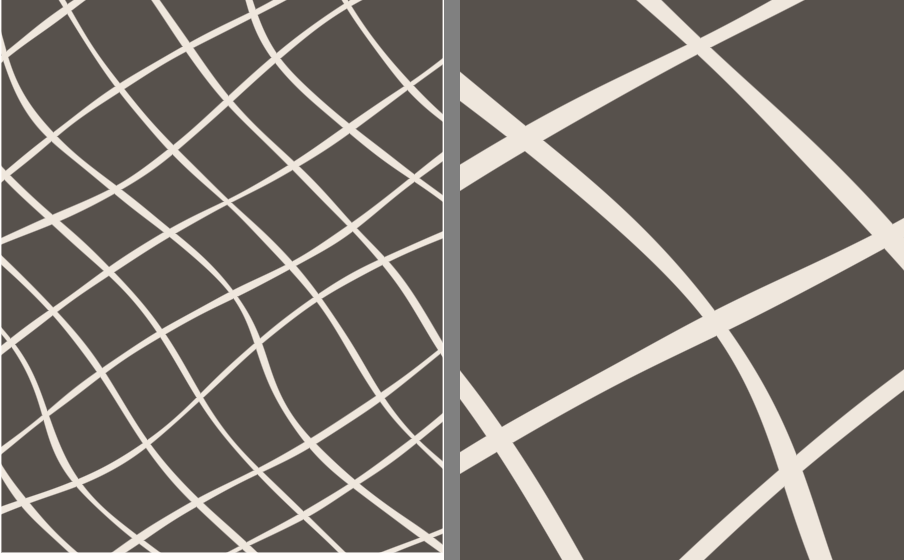
Left, the full canvas; right, a detail of the centre.
This pattern is drawn by a WebGL 2 fragment shader. Its source:

```glsl
#version 300 es
precision highp float;

uniform vec2 u_resolution;
out vec4 fragColor;

// Colours
const vec3 GROUND = vec3(0.342, 0.316, 0.298);
const vec3 CREAM  = vec3(0.937, 0.905, 0.868);
const vec3 MARGIN = vec3(1.0, 0.992, 0.985);

// Lengths are in canvas heights
const float HALF_WIDTH    = 0.0058;
const float WIDTH_VARIETY = 0.75;
const float WIDTH_SCALE   = 6.0;
const float WARP_AMOUNT   = 0.010;
const float WARP_SCALE    = 3.5;
const float SIDE_MARGIN   = 0.0025;
const float BOTTOM_MARGIN = 0.0135;
const float EDGE_PIXELS   = 0.9;
const int   LINE_COUNT    = 9;

// Rising family: drop below the top edge as a function of x
const float RISE_START   = 0.1275;
const float RISE_SPACING = 0.1645;
const float RISE_SLOPE   = -0.65;
const float RISE_JITTER  = 0.0235;
const float RISE_WAVE    = 0.031;
const float RISE_FREQ    = 8.75;
const float RISE_CREST   = 0.235;

// Falling family: x as a function of the drop
const float FALL_START   = 0.626;
const float FALL_SPACING = -0.1775;
const float FALL_GATHER  = 0.0002;
const float FALL_SLOPE   = 0.85;
const float FALL_WAVE    = 0.031;
const float FALL_SWELL   = 0.018;
const float FALL_FREQ    = 11.46;
const float FALL_CREST   = 0.372;
const float FALL_SHIFT   = 0.0326;

vec2 gradientAt(vec2 cell) {
    vec3 h = fract(cell.xyx * vec3(0.1031, 0.1030, 0.0973));
    h += dot(h, h.yzx + 33.33);
    float angle = 6.2832 * fract((h.x + h.y) * h.z);
    return vec2(cos(angle), sin(angle));
}

float gradientNoise(vec2 p) {
    vec2 i = floor(p), f = p - i;
    vec2 u = f * f * f * (f * (f * 6.0 - 15.0) + 10.0);
    vec2 e = vec2(1.0, 0.0);
    float low  = mix(dot(gradientAt(i), f),
                     dot(gradientAt(i + e), f - e), u.x);
    float high = mix(dot(gradientAt(i + e.yx), f - e.yx),
                     dot(gradientAt(i + e.xx), f - e.xx), u.x);
    return mix(low, high, u.y);
}

// Distance to the curve v = base + slope * t + wave * cos(phase)
float curveDistance(float t, float v, float base, float slope,
                    float wave, float freq, float crest) {
    float phase = freq * (t - crest);
    float tangent = slope - wave * freq * sin(phase);
    float offset = v - base - slope * t - wave * cos(phase);
    return abs(offset) * inversesqrt(1.0 + tangent * tangent);
}

float risingDistance(vec2 q, float n) {
    float base = RISE_START + RISE_SPACING * n + RISE_JITTER * cos(2.6 * (n - 6.0));
    float wave = RISE_WAVE * cos(2.0944 * (n + 1.0));
    return curveDistance(q.x, q.y, base, RISE_SLOPE, wave, RISE_FREQ, RISE_CREST);
}

float fallingDistance(vec2 q, float n) {
    float base = FALL_START + FALL_SPACING * n + FALL_GATHER * n * n * n;
    float wave = FALL_WAVE + FALL_SWELL * cos(2.0 * (n - 4.0));
    return curveDistance(q.y, q.x, base, FALL_SLOPE, wave, FALL_FREQ,
                         FALL_CREST + FALL_SHIFT * n);
}

float halfWidth(vec2 q, float seed) {
    return HALF_WIDTH * (1.0 + WIDTH_VARIETY * gradientNoise(q * WIDTH_SCALE + seed));
}

void main() {
    vec2 p = gl_FragCoord.xy / u_resolution.y;
    float aspect = u_resolution.x / u_resolution.y;
    float edge = EDGE_PIXELS / u_resolution.y;

    // Slightly warped coordinates, measured down from the top
    vec2 q = vec2(p.x, 1.0 - p.y);
    q += WARP_AMOUNT * vec2(gradientNoise(q * WARP_SCALE + 7.0),
                            gradientNoise(q * WARP_SCALE + 23.0));

    // Nearest line of each family
    float rising = 10.0, falling = 10.0;
    for (int i = 0; i < LINE_COUNT; i++) {
        rising = min(rising, risingDistance(q, float(i)));
        falling = min(falling, fallingDistance(q, float(i)));
    }
    float net = min(rising - halfWidth(q, 41.0), falling - halfWidth(q, 67.0));
    vec3 colour = mix(CREAM, GROUND, smoothstep(-edge, edge, net));

    // Pale margin along the sides and the bottom
    float inset = min(min(p.x, aspect - p.x) - SIDE_MARGIN, p.y - BOTTOM_MARGIN);
    colour = mix(MARGIN, colour, smoothstep(-edge, edge, inset));
    fragColor = vec4(colour, 1.0);
}
```
